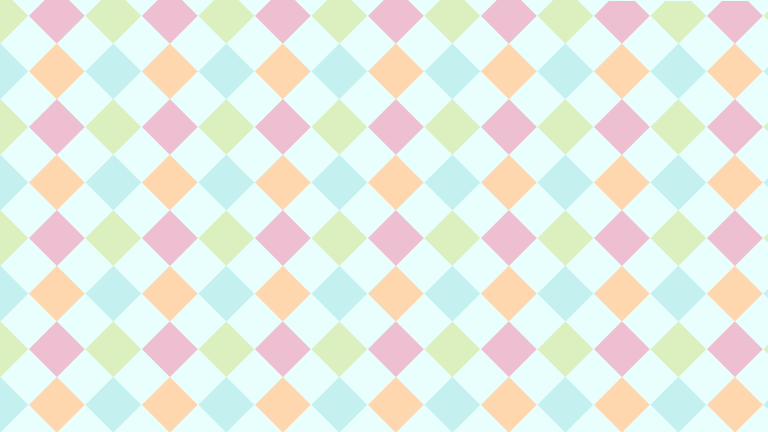
Give the GLSL for this pattern, as a Shadertoy shader.

```glsl
// Pastel diamonds in four alternating colours, tip to tip on a pale aqua ground.
#define CELL       vec2(0.1308, 0.12863) // spacing of diamond centres, canvas height = 1
#define ORIGIN     vec2(0.0007, 0.063)   // centre of the lower left diamond
#define RADIUS     0.0646                // centre to tip
#define TOP_EDGE   0.0023                // thin bare strip along the top
#define EDGE_START 0.775                 // where the strip begins, canvas width = 1
#define GROUND     vec3(0.912, 1.0, 0.998)
#define AQUA       vec3(0.770, 0.945, 0.940)
#define ORANGE     vec3(1.0, 0.843, 0.686)
#define GREEN      vec3(0.860, 0.940, 0.745)
#define PINK       vec3(0.930, 0.750, 0.820)

// Signed distance to a square standing on its corner
float diamondDistance(vec2 p, float radius) {
    return (abs(p.x) + abs(p.y) - radius) * 0.70711;
}

// Colours alternate along each row, and the pair changes with every row
vec3 diamondColour(vec2 cell) {
    vec2 parity = mod(cell, 2.0);
    vec3 lowerPair = mix(AQUA, ORANGE, parity.x);
    vec3 upperPair = mix(GREEN, PINK, parity.x);
    return mix(lowerPair, upperPair, parity.y);
}

float coverage(float dist, float pixel) {
    return clamp(0.5 - dist / pixel, 0.0, 1.0);
}

void mainImage(out vec4 fragColor, in vec2 fragCoord) {
    float pixel = 1.0 / iResolution.y;
    vec2 uv = fragCoord * pixel;

    // Nearest diamond and position relative to its centre
    vec2 grid = (uv - ORIGIN) / CELL;
    vec2 cell = floor(grid + 0.5);
    vec2 local = (grid - cell) * CELL;
    float mask = coverage(diamondDistance(local, RADIUS), pixel);

    // Bare strip at the top right
    float strip = coverage(1.0 - TOP_EDGE - uv.y, pixel);
    mask *= 1.0 - strip * step(EDGE_START, fragCoord.x / iResolution.x);

    fragColor = vec4(mix(GROUND, diamondColour(cell), mask), 1.0);
}
```
